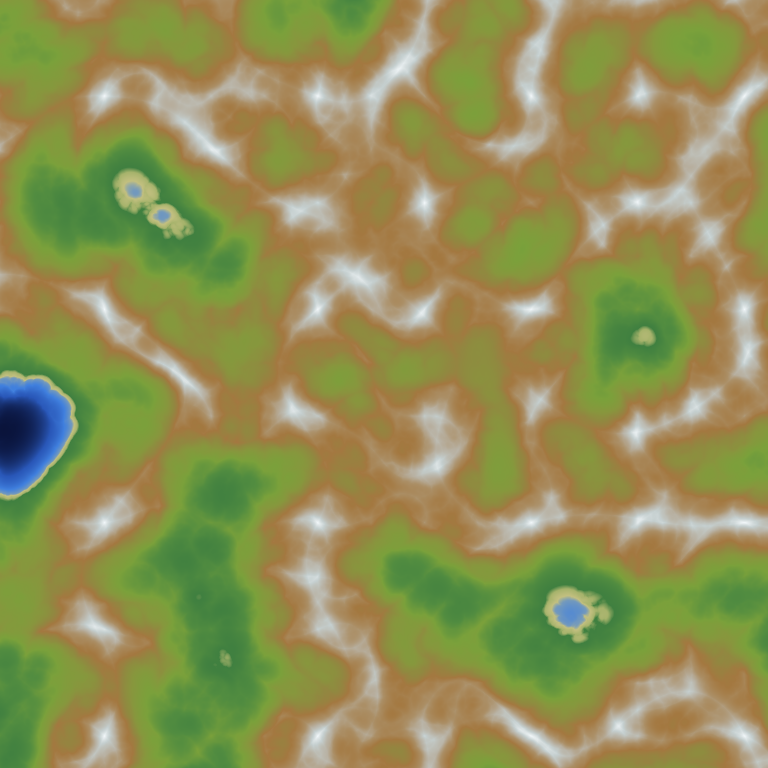
A three.js fragment shader for this texture map:

```glsl
// Terrain map seen from above: ridged multifractal gradient noise gives a
// height with pale broken crests, smooth green basins and small billowy lakes.
// The height is then coloured through a ramp from deep water to snow.
varying vec2 vUv;

// Terrain shape
const float BASE_FREQUENCY = 3.6;   // noise cells across the canvas
const vec2  ORIGIN = vec2(19.51, 41.85);
const vec2  OCTAVE_SHIFT = vec2(5.0, 11.0);
const int   OCTAVES = 6;
const float DETAIL = 0.5;           // strength of the second octave
const float GAIN = 0.38;            // falloff of the octaves after it
const float RIDGE_SCALE = 1.45;     // steepness of the crests
const float DETAIL_WEIGHT = 2.5;    // how far detail reaches into basins

// Colours from low to high
const vec3 ABYSS      = vec3(0.03, 0.06, 0.20);
const vec3 DEEP_WATER = vec3(0.16, 0.34, 0.72);
const vec3 WATER      = vec3(0.25, 0.50, 0.87);
const vec3 SHALLOWS   = vec3(0.45, 0.60, 0.74);
const vec3 SAND       = vec3(0.76, 0.75, 0.50);
const vec3 DRY_SAND   = vec3(0.65, 0.70, 0.42);
const vec3 FOREST     = vec3(0.25, 0.50, 0.25);
const vec3 WOODLAND   = vec3(0.32, 0.55, 0.25);
const vec3 MEADOW     = vec3(0.48, 0.63, 0.23);
const vec3 HEATH      = vec3(0.53, 0.59, 0.24);
const vec3 OLIVE      = vec3(0.57, 0.53, 0.25);
const vec3 EARTH      = vec3(0.64, 0.47, 0.25);
const vec3 SCREE      = vec3(0.67, 0.56, 0.40);
const vec3 ROCK       = vec3(0.72, 0.69, 0.63);
const vec3 ICE        = vec3(0.77, 0.81, 0.81);
const vec3 SNOW       = vec3(0.95, 0.97, 0.98);

float hash(vec2 p) {
  vec3 q = fract(p.xyx * 0.1031);
  q += dot(q, q.yzx + 33.33);
  return fract((q.x + q.y) * q.z);
}

// Dot product of a random unit gradient with the offset from its corner
float cornerSlope(vec2 cell, vec2 offset) {
  float angle = 6.28319 * hash(cell);
  return dot(vec2(cos(angle), sin(angle)), offset);
}

float gradientNoise(vec2 p) {
  vec2 cell = floor(p);
  vec2 f = p - cell;
  vec2 fade = f * f * f * (f * (f * 6.0 - 15.0) + 10.0);
  vec2 right = vec2(1.0, 0.0);
  vec2 up = vec2(0.0, 1.0);
  float bottom = mix(cornerSlope(cell, f),
                     cornerSlope(cell + right, f - right), fade.x);
  float top = mix(cornerSlope(cell + up, f - up),
                  cornerSlope(cell + 1.0, f - 1.0), fade.x);
  return mix(bottom, top, fade.y);
}

// Each octave is weighted by the one before, so low ground stays smooth
float terrainHeight(vec2 p) {
  float height = 0.0;
  float amplitude = 1.0;
  float weight = 1.0;
  for (int i = 0; i < OCTAVES; i++) {
    float ridge = max(1.0 - RIDGE_SCALE * abs(gradientNoise(p)), 0.0);
    float signal = ridge * ridge * weight;
    height += amplitude * signal;
    weight = clamp(signal * DETAIL_WEIGHT, 0.0, 1.0);
    amplitude *= i == 0 ? DETAIL : GAIN;
    p = p * 2.0 + OCTAVE_SHIFT;
  }
  return height;
}

// Linear step of the colour ramp between two heights
vec3 rise(vec3 below, vec3 above, float low, float high, float h) {
  return mix(below, above, clamp((h - low) / (high - low), 0.0, 1.0));
}

vec3 terrainColor(float h) {
  // Lakes and their shores
  vec3 c = rise(ABYSS, DEEP_WATER, 0.0, 0.05, h);
  c = rise(c, WATER, 0.05, 0.11, h);
  c = rise(c, SHALLOWS, 0.11, 0.16, h);
  c = rise(c, SAND, 0.16, 0.178, h);
  c = rise(c, DRY_SAND, 0.178, 0.215, h);
  c = rise(c, FOREST, 0.215, 0.245, h);
  // Green basins
  c = rise(c, WOODLAND, 0.245, 0.44, h);
  c = rise(c, MEADOW, 0.44, 0.67, h);
  c = rise(c, HEATH, 0.67, 0.87, h);
  // Brown slopes and pale crests
  c = rise(c, OLIVE, 0.87, 1.02, h);
  c = rise(c, EARTH, 1.02, 1.16, h);
  c = rise(c, SCREE, 1.16, 1.33, h);
  c = rise(c, ROCK, 1.33, 1.47, h);
  c = rise(c, ICE, 1.47, 1.62, h);
  return rise(c, SNOW, 1.62, 1.80, h);
}

void main() {
  float height = terrainHeight(vUv * BASE_FREQUENCY + ORIGIN);
  gl_FragColor = vec4(terrainColor(height), 1.0);
}
```
